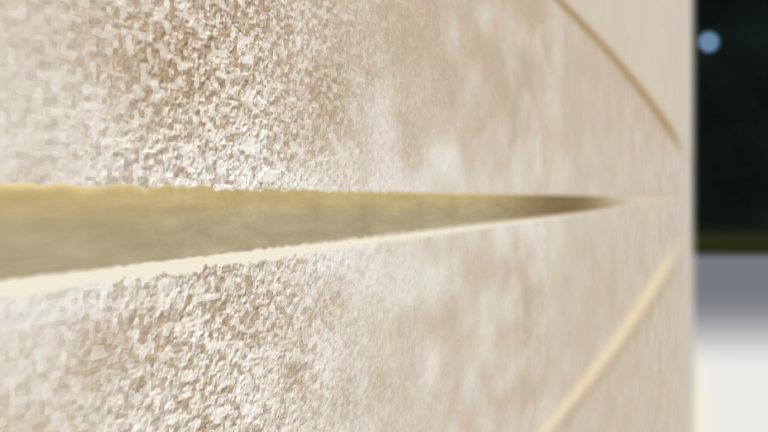
This texture is drawn by a Shadertoy shader. Its source:

```glsl
// Sunlit rough stone wall with a deep groove, receding out of focus to a dark garden edge.

float hash(vec2 p) {
    vec3 q = fract(vec3(p.xyx) * 0.1031);
    q += dot(q, q.yzx + 33.33);
    return fract((q.x + q.y) * q.z);
}

float noise(vec2 p) {
    vec2 i = floor(p), f = fract(p);
    f = f * f * (3.0 - 2.0 * f);
    return mix(mix(hash(i), hash(i + vec2(1, 0)), f.x),
               mix(hash(i + vec2(0, 1)), hash(i + vec2(1, 1)), f.x), f.y);
}

float fbm(vec2 p) {
    float sum = 0.0, amp = 0.5;
    for (int i = 0; i < 4; i++) {
        sum += amp * noise(p);
        p = mat2(1.6, 1.2, -1.2, 1.6) * p + 7.3;
        amp *= 0.5;
    }
    return sum / 0.9375;
}

// Grain height; fine octaves vanish where the lens is out of focus.
float grain(vec2 p, float focus) {
    return 0.45 * noise(p * 34.0) + (0.15 + 0.35 * focus) * noise(p * 63.0 + 9.0)
         + 0.32 * focus * noise(p * 120.0 + 4.0);
}

float bump(float x, float center, float width) {
    float d = (x - center) / width;
    return exp(-d * d);
}

vec3 stone(vec2 uv, vec2 wall, float focus, float aboveGroove) {
    float patches = fbm(wall * 5.0 + 2.0);
    float rim = mix(bump(uv.y, 0.32 + 0.26 * uv.x, 0.09), bump(uv.y, 0.59, 0.10), aboveGroove);
    float brown = aboveGroove * bump(uv.x, 0.30, 0.20) * smoothstep(0.60, 0.85, uv.y);
    float white = 0.42 + 1.1 * (patches - 0.5) + 0.35 * rim - 0.30 * brown
                + 0.18 * (1.0 - aboveGroove) - 0.35 * smoothstep(0.45, 0.8, uv.x);
    vec3 col = mix(vec3(0.77, 0.70, 0.61), vec3(0.90, 0.88, 0.84), clamp(white, 0.0, 1.0));

    // Side-lit relief and shadowed pits
    float height = grain(wall, focus);
    float relief = height - grain(wall + vec2(-0.004, 0.006), focus);
    float near = 1.0 - smoothstep(0.30, 0.72, uv.x);
    col += relief * near * (0.22 + 0.45 * focus);
    float pits = smoothstep(0.50, 0.72, noise(wall * 58.0 + 31.0) + 0.25 * (0.5 - patches) + 0.12 * brown);
    col = mix(col, vec3(0.55, 0.44, 0.30), pits * near * (0.08 + 0.32 * focus));
    float flecks = smoothstep(0.58, 0.8, noise(wall * 46.0 + 70.0));
    col = mix(col, vec3(0.97, 0.96, 0.93), flecks * near * (0.25 + 0.35 * focus));

    // Pale vertical joint and the farther block
    col = mix(col, vec3(0.85, 0.82, 0.77), 0.55 * bump(uv.x, 0.725, 0.012));
    col = mix(col, vec3(0.80, 0.75, 0.68), 0.6 * smoothstep(0.73, 0.745, uv.x));
    return col;
}

vec3 garden(vec2 uv, float aspect) {
    float leaves = fbm(uv * vec2(aspect, 1.0) * 14.0);
    vec3 col = vec3(0.035, 0.05, 0.05) + vec3(0.05, 0.07, 0.06) * leaves;
    col = mix(col, vec3(0.16, 0.18, 0.08), bump(uv.y, 0.44, 0.03));
    vec3 ground = mix(vec3(0.92, 0.92, 0.91), vec3(0.47, 0.48, 0.51), smoothstep(0.14, 0.33, uv.y));
    col = mix(ground, col, smoothstep(0.395, 0.43, uv.y));
    float spot = length((uv - vec2(0.923, 0.903)) * vec2(aspect, 1.0));
    col = mix(col, vec3(0.47, 0.61, 0.76), 0.85 * (1.0 - smoothstep(0.014, 0.036, spot)));
    return mix(col, vec3(0.99, 0.94, 0.82), 0.8 * bump(uv.x, 0.895, 0.025) * (1.0 - smoothstep(0.06, 0.24, uv.y)));
}

void mainImage(out vec4 fragColor, in vec2 fragCoord) {
    vec2 uv = fragCoord / iResolution.xy;
    float aspect = iResolution.x / iResolution.y;

    // Perspective coordinates on the wall
    float depth = 1.95 / max(1.95 - uv.x * 1.778, 0.2);
    vec2 wall = vec2(1.95 * depth, (uv.y - 0.54) * depth);
    float focus = bump(uv.x, 0.28, 0.17);
    float soft = 0.004 + 0.006 * (1.0 - focus);

    // Groove outline, roughened where it is sharp
    float ragged = (noise(wall * vec2(45.0, 20.0)) - 0.5) * (0.006 + 0.010 * focus) * (1.0 - smoothstep(0.4, 0.7, uv.x));
    float top = 0.574 - 0.036 * uv.x + ragged;
    float ledgeTop = 0.352 + 0.208 * uv.x + 0.5 * ragged;
    float ledgeBottom = 0.308 + 0.26 * uv.x - 1.4 * ragged;
    vec3 col = stone(uv, wall, focus, smoothstep(ledgeTop, top + 0.001, uv.y));

    // Sunlit ledge and shaded recess
    float ledge = smoothstep(ledgeBottom - soft, ledgeBottom + soft, uv.y);
    float belowTop = 1.0 - smoothstep(top - soft, top + soft, uv.y);
    col = mix(col, vec3(0.95, 0.92, 0.84), ledge * belowTop * (1.0 - 0.5 * smoothstep(0.6, 0.9, uv.x)));
    float across = clamp((uv.y - ledgeTop) / max(top - ledgeTop, 0.004), 0.0, 1.0);
    vec3 recess = mix(vec3(0.69, 0.63, 0.51), vec3(0.76, 0.68, 0.48), smoothstep(0.35, 0.95, across));
    recess += 0.10 * (fbm(wall * vec2(9.0, 30.0)) - 0.5) + 0.05 * focus * (grain(wall, focus) - 0.5);
    recess += vec3(0.12, 0.11, 0.08) * smoothstep(0.88, 1.0, across) * (1.0 - smoothstep(0.1, 0.35, uv.x));
    recess = mix(recess, vec3(0.48, 0.40, 0.27), 0.85 * bump(uv.x, 0.735, 0.07));
    float inside = smoothstep(ledgeTop - soft, ledgeTop + soft, uv.y) * belowTop;
    col = mix(col, recess, inside * (1.0 - 0.75 * smoothstep(0.75, 0.84, uv.x)));

    // Receding grooves above and below
    float t = 1.0 - uv.y;
    float upper = uv.x - (0.723 + 0.58 * t - 0.33 * t * t);
    float lower = uv.x - (0.703 + 0.50 * uv.y - 0.23 * uv.y * uv.y);
    float upperFade = smoothstep(0.58, 0.72, uv.y), lowerFade = 1.0 - smoothstep(0.34, 0.48, uv.y);
    col = mix(col, vec3(0.85, 0.81, 0.74), 0.6 * upperFade * smoothstep(0.0, 0.02, upper));
    col = mix(col, vec3(0.66, 0.56, 0.40), 0.75 * upperFade * bump(upper, 0.004, 0.008));
    col = mix(col, vec3(0.94, 0.87, 0.72), 0.8 * lowerFade * bump(lower, 0.004, 0.011));
    col = mix(col, vec3(0.70, 0.62, 0.49), 0.3 * lowerFade * bump(lower, 0.021, 0.009));

    // Blurred end of the wall
    col = mix(col, vec3(0.80, 0.78, 0.73), 0.7 * smoothstep(0.872, 0.895, uv.x));
    col = mix(col, garden(uv, aspect), smoothstep(0.894, 0.914, uv.x));
    fragColor = vec4(clamp(col, 0.0, 1.0), 1.0);
}
```
